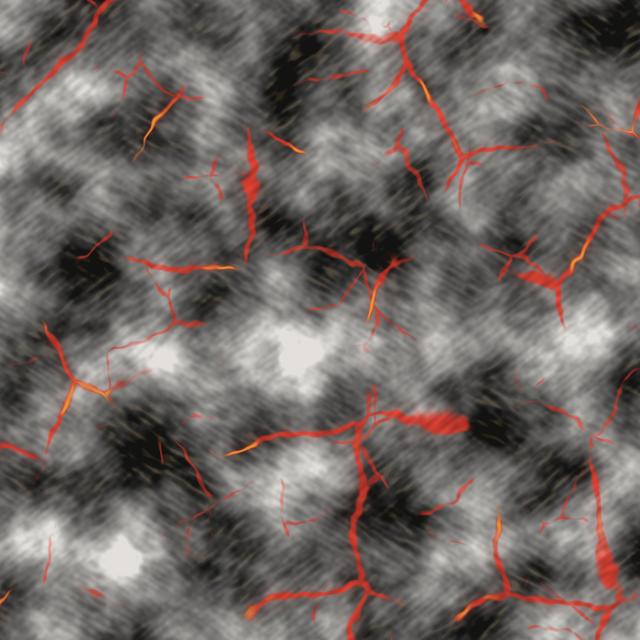
Write a WebGL 1 fragment shader that draws this texture.

```glsl
precision highp float;
// Smoky grey clouds with fine fibres, crossed by broken glowing red veins.

uniform vec2 u_resolution;

#define CLOUD_SCALE 6.2
#define CLOUD_MEAN 0.405
#define CLOUD_CONTRAST 0.64
#define FIBRE_STRENGTH 0.13
#define VEIN_SCALE 4.3
#define TWIG_SCALE 7.5
#define VEIN_WIDTH 0.0052
#define TWIG_WIDTH 0.0030
#define POOL_WIDTH 0.016
#define VEIN_RED vec3(0.90, 0.24, 0.18)
#define EMBER vec3(0.93, 0.66, 0.22)
#define FIBRE_TINT vec3(0.10, 0.075, 0.03)

vec2 hash2(vec2 p) {
  vec3 q = fract(p.xyx * vec3(0.1031, 0.1030, 0.0973));
  q += dot(q, q.yzx + 33.33);
  return fract((q.xx + q.yz) * q.zy);
}

vec2 gradient(vec2 cell) {
  float angle = 6.2832 * hash2(cell + 57.0).x;
  return vec2(cos(angle), sin(angle));
}

// Gradient noise, roughly -0.7 to 0.7.
float noise(vec2 p) {
  vec2 i = floor(p), f = fract(p);
  vec2 u = f * f * f * (f * (f * 6.0 - 15.0) + 10.0);
  vec2 e = vec2(1.0, 0.0);
  float low = mix(dot(gradient(i), f), dot(gradient(i + e), f - e), u.x);
  float high = mix(dot(gradient(i + e.yx), f - e.yx),
                   dot(gradient(i + 1.0), f - 1.0), u.x);
  return mix(low, high, u.y);
}

mat2 rotation(float angle) {
  float c = cos(angle), s = sin(angle);
  return mat2(c, -s, s, c);
}

float fbm(vec2 p) {
  float sum = 0.0, amplitude = 1.0;
  for (int i = 0; i < 5; i++) {
    sum += amplitude * noise(p);
    p = rotation(0.6) * p * 2.03 + 17.3;
    amplitude *= 0.52;
  }
  return sum;
}

// Short strands whose direction drifts between two diagonals.
float fibres(vec2 p) {
  float falling = noise(rotation(-0.55) * p * vec2(32.0, 115.0));
  float rising = noise(rotation(0.65) * p * vec2(32.0, 115.0) + 40.0);
  return mix(falling, rising, smoothstep(-0.15, 0.15, noise(p * 5.0 + 8.0)));
}

// Distance to the nearest Voronoi border, in canvas units.
float borderDistance(vec2 p, float scale) {
  p *= scale;
  vec2 base = floor(p), f = fract(p), nearest = vec2(0.0);
  float best = 8.0, border = 8.0;
  for (int y = -1; y <= 1; y++)
    for (int x = -1; x <= 1; x++) {
      vec2 cell = vec2(float(x), float(y));
      vec2 offset = cell + hash2(base + cell) - f;
      float d = dot(offset, offset);
      if (d < best) { best = d; nearest = offset; }
    }
  for (int y = -2; y <= 2; y++)
    for (int x = -2; x <= 2; x++) {
      vec2 cell = vec2(float(x), float(y));
      vec2 offset = cell + hash2(base + cell) - f;
      vec2 apart = offset - nearest;
      if (dot(apart, apart) > 0.0001)
        border = min(border, dot(0.5 * (nearest + offset), normalize(apart)));
    }
  return border / scale;
}

// Opacity of a soft line that thins out as its strength drops.
float veinLine(float d, float width, float strength) {
  float w = width * mix(0.35, 1.0, strength);
  float edge = w * 1.3 + 0.7 / u_resolution.y;
  return (1.0 - smoothstep(w * 0.35, edge, d)) * smoothstep(0.0, 0.6, strength);
}

void main() {
  vec2 p = gl_FragCoord.xy / u_resolution.y;

  // Clouds and fibres
  float cloud = fbm(p * CLOUD_SCALE + 3.7);
  float strand = fibres(p);
  float grey = CLOUD_MEAN + CLOUD_CONTRAST * cloud + FIBRE_STRENGTH * strand;
  grey = clamp(grey + 0.25 * cloud * max(cloud, 0.0), 0.07, 0.88);
  float shade = 1.0 - smoothstep(0.15, 0.45, grey);
  vec3 color = grey * vec3(1.01, 1.0, 0.98);
  color += FIBRE_TINT * shade * smoothstep(0.05, 0.4, strand);

  // Bent, jagged vein networks
  vec2 bend = vec2(noise(p * 9.0 + 21.0), noise(p * 9.0 + 63.0));
  vec2 jag = vec2(noise(p * 48.0 + 5.0), noise(p * 48.0 + 91.0));
  vec2 q = p + 0.035 * bend + 0.007 * jag;
  float trunk = borderDistance(q + 2.0, VEIN_SCALE);
  float twig = borderDistance(q + 7.0, TWIG_SCALE);
  float fray = 0.35 * noise(p * 38.0 + 11.0);
  float trunkStrength = smoothstep(-0.14, 0.30, noise(p * 5.0 + 31.0) + fray * 0.4);
  float twigStrength = smoothstep(0.0, 0.42, noise(p * 6.0 + 77.0) + fray);
  float pool = POOL_WIDTH * smoothstep(0.30, 0.52, noise(p * 4.0 + 49.0) + 0.2 * fray);
  float vein = max(veinLine(trunk, VEIN_WIDTH + pool, trunkStrength),
                   0.8 * veinLine(twig, TWIG_WIDTH, twigStrength));
  float halo = 0.16 * trunkStrength * exp(-trunk / 0.009);

  // Veins sink into bright clouds; some cores glow yellow
  float veil = 1.0 - 0.5 * smoothstep(0.48, 0.80, grey);
  vec3 red = VEIN_RED * (0.90 + 0.25 * (grey - 0.4) + 0.25 * strand);
  color = mix(color, red, clamp(max(vein * 0.92, halo) * veil, 0.0, 1.0));
  float ember = smoothstep(0.12, 0.32, noise(p * 7.0 + 15.0) + fray * 0.6);
  ember *= veinLine(trunk, VEIN_WIDTH * 0.55, trunkStrength);
  color = mix(color, EMBER, 0.8 * ember * veil);

  gl_FragColor = vec4(color, 1.0);
}
```
